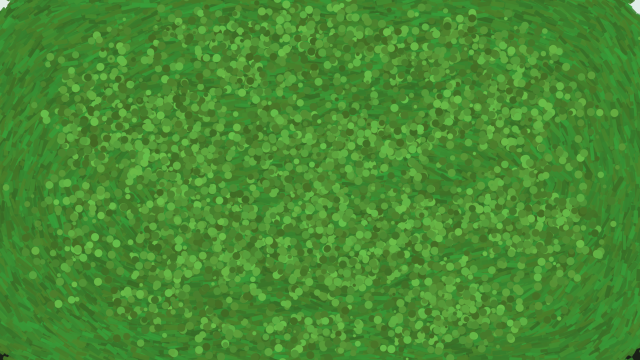
Give the GLSL for this texture, as a Shadertoy shader.

```glsl
// Green meadow of swirling brush strokes, sprinkled with overlapping round dabs of paint.

const int   STROKE_LAYERS = 8;
const float STROKE_CELL   = 0.032;
const vec2  STROKE_HALF   = vec2(0.024, 0.0062);
const float STROKE_ALPHA  = 0.85;
const float ANGLE_JITTER  = 0.7;

const int   DOT_LAYERS  = 6;
const float DOT_CELL    = 0.022;
const float DOT_MIN     = 0.003;
const float DOT_MAX     = 0.0112;
const float DOT_CHANCE  = 0.43;
const vec2  DOT_FIELD   = vec2(0.83, 0.51);

const vec3 DEEP_GREEN  = vec3(0.21, 0.40, 0.14);
const vec3 FRESH_GREEN = vec3(0.21, 0.64, 0.23);
const vec3 OLIVE       = vec3(0.32, 0.51, 0.16);
const vec3 DOT_DARK    = vec3(0.25, 0.42, 0.14);
const vec3 DOT_LIGHT   = vec3(0.41, 0.75, 0.29);
const vec3 BARE_TOP    = vec3(0.88, 0.93, 0.90);
const vec3 BARE_BOTTOM = vec3(0.10, 0.13, 0.09);

vec4 hash4(vec3 p) {
    vec4 q = fract(p.xyzx * vec4(0.1031, 0.1030, 0.0973, 0.1099));
    q += dot(q, q.wzxy + 33.33);
    return fract((q.xxyz + q.yzzw) * q.zywx);
}

float noise(vec2 p) {
    vec2 i = floor(p), f = fract(p);
    f = f * f * (3.0 - 2.0 * f);
    float a = hash4(vec3(i, 91.0)).x;
    float b = hash4(vec3(i + vec2(1, 0), 91.0)).x;
    float c = hash4(vec3(i + vec2(0, 1), 91.0)).x;
    float d = hash4(vec3(i + vec2(1, 1), 91.0)).x;
    return mix(mix(a, b, f.x), mix(c, d, f.x), f.y);
}

float boxDistance(vec2 p, vec2 halfSize, float corner) {
    vec2 d = abs(p) - halfSize + corner;
    return length(max(d, 0.0)) + min(max(d.x, d.y), 0.0) - corner;
}

// Direction along flattened rings round the centre, level in the middle
float flowAngle(vec2 p) {
    float side = p.y < 0.0 ? -1.0 : 1.0;
    vec2 normal = vec2(0.75 * p.x * p.x * p.x, side * max(abs(p.y), 0.1));
    return atan(normal.x, -normal.y) + 0.6 * (noise(p * 6.0 + 40.0) - 0.5);
}

// How likely dabs are at a place: patchy inside, none at the border
float dotDensity(vec2 p) {
    vec2 q = abs(p) / DOT_FIELD;
    float ring = pow(q.x * q.x * q.x + q.y * q.y * q.y, 1.0 / 3.0);
    float patches = 0.6 * noise(p * vec2(5.0, 9.0) + 7.0) + 0.4 * noise(p * 15.0 + 23.0);
    return (1.0 - smoothstep(0.78, 1.04, ring)) * mix(0.2, 1.0, smoothstep(0.25, 0.6, patches));
}

vec3 paintStrokes(vec3 color, vec2 p, vec2 halfCanvas, float blur) {
    for (int layer = 0; layer < STROKE_LAYERS; layer++) {
        float id = float(layer);
        vec2 shift = hash4(vec3(id, 5.0, 17.0)).xy * STROKE_CELL;
        vec2 home = floor((p + shift) / STROKE_CELL);
        for (int k = 0; k < 9; k++) {
            vec2 cell = home + vec2(k % 3 - 1, k / 3 - 1);
            vec4 place = hash4(vec3(cell, id + 1.0));
            vec4 look = hash4(vec3(cell, id + 31.0));
            vec2 center = (cell + place.xy) * STROKE_CELL - shift;
            // Leave the extreme corners bare
            if (length(halfCanvas - abs(center)) < 0.032) continue;
            float angle = flowAngle(center) + ANGLE_JITTER * (place.z - 0.5);
            vec2 along = vec2(cos(angle), sin(angle));
            vec2 d = p - center;
            vec2 local = vec2(dot(d, along), dot(d, vec2(-along.y, along.x)));
            vec2 size = STROKE_HALF * mix(vec2(0.6), vec2(1.15), vec2(place.w, look.w));
            float cover = 1.0 - smoothstep(-blur, blur, boxDistance(local, size, 0.003));
            vec3 tint = mix(mix(DEEP_GREEN, FRESH_GREEN, look.x), OLIVE, look.y * look.y * 0.85);
            color = mix(color, tint, cover * STROKE_ALPHA);
        }
    }
    return color;
}

vec3 paintDots(vec3 color, vec2 p, float blur) {
    for (int layer = 0; layer < DOT_LAYERS; layer++) {
        float id = float(layer);
        vec2 shift = hash4(vec3(id, 9.0, 53.0)).xy * DOT_CELL;
        vec2 home = floor((p + shift) / DOT_CELL);
        for (int k = 0; k < 9; k++) {
            vec2 cell = home + vec2(k % 3 - 1, k / 3 - 1);
            vec4 place = hash4(vec3(cell, id + 61.0));
            vec4 look = hash4(vec3(cell, id + 83.0));
            vec2 center = (cell + place.xy) * DOT_CELL - shift;
            if (place.z > DOT_CHANCE * dotDensity(center)) continue;
            float radius = mix(DOT_MAX, DOT_MIN, place.w * place.w * place.w);
            float cover = 1.0 - smoothstep(-blur, blur, length(p - center) - radius);
            vec3 tint = mix(DOT_DARK, DOT_LIGHT, look.x) + vec3(0.03, -0.01, -0.01) * (look.y - 0.5);
            color = mix(color, tint, cover);
        }
    }
    return color;
}

void mainImage(out vec4 fragColor, in vec2 fragCoord) {
    vec2 p = (fragCoord - 0.5 * iResolution.xy) / iResolution.y;
    vec2 halfCanvas = 0.5 * iResolution.xy / iResolution.y;
    float blur = 0.7 / iResolution.y;

    // Ground: green, with bare canvas in the corners
    vec3 bare = p.y > 0.0 ? BARE_TOP : BARE_BOTTOM;
    float inside = smoothstep(0.035, 0.045, length(halfCanvas - abs(p)));
    vec3 color = mix(bare, mix(DEEP_GREEN, FRESH_GREEN, 0.5), inside);

    color = paintStrokes(color, p, halfCanvas, blur);
    color = paintDots(color, p, blur);
    fragColor = vec4(color, 1.0);
}
```
